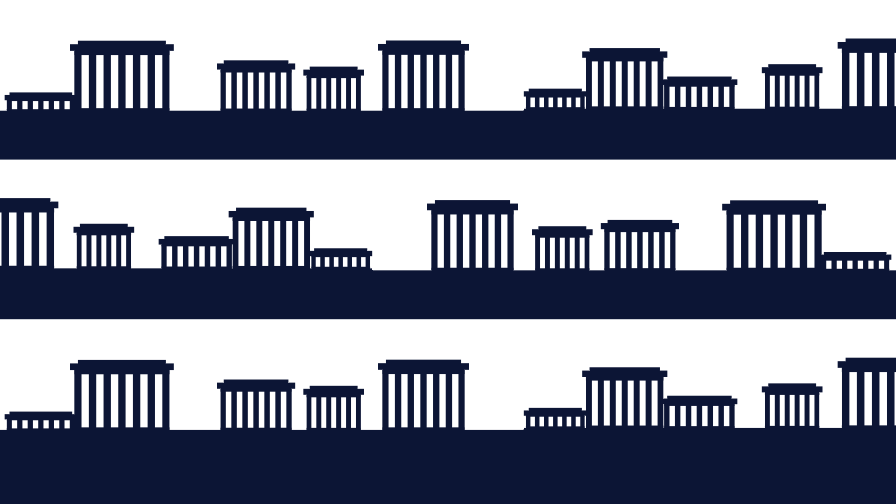
A WebGL 2 fragment shader for this pattern:

```glsl
#version 300 es
precision highp float;
// Draws three rows of colonnaded temple silhouettes on dark ground, the middle row mirrored.

uniform vec2 u_resolution;
out vec4 fragColor;

// Lengths are in design units: the canvas spans 768 by 432.
const vec2  CANVAS      = vec2(768.0, 432.0);
const vec3  INK         = vec3(0.047, 0.082, 0.208);
const vec3  PAPER       = vec3(1.0);
const int   ROWS        = 3;
const float ROW_PITCH   = 136.8;
const float GROUND_LOW  = 94.9;   // ground depth below the row top, left part
const float GROUND_HIGH = 93.2;   // the same, right of the step
const float STEP_X      = 449.0;
const float NARROW      = 53.0;   // narrower temples lose one gap
const int   TEMPLES     = 10;

// Each temple: left edge, width, height.
const vec3 TEMPLE[TEMPLES] = vec3[TEMPLES](
  vec3(4.0, 62.0, 15.7),   vec3(60.0, 89.0, 60.0),
  vec3(186.0, 67.0, 43.2), vec3(260.0, 52.0, 37.8),
  vec3(324.0, 78.0, 60.2), vec3(449.0, 54.0, 17.2),
  vec3(499.0, 73.0, 52.0), vec3(567.0, 65.0, 27.6),
  vec3(653.0, 52.0, 38.2), vec3(718.0, 91.0, 60.2));

// Smoothed coverage of the interval lo..hi, for a pixel of size px.
float span(float v, float lo, float hi, float px) {
  return clamp((min(v - lo, hi - v)) / px + 0.5, 0.0, 1.0);
}

// Smoothed rectangle given by two opposite corners.
float box(vec2 p, vec2 lo, vec2 hi, vec2 px) {
  return span(p.x, lo.x, hi.x, px.x) * span(p.y, lo.y, hi.y, px.y);
}

float groundDepth(float x, float px) {
  float right = clamp((x - STEP_X) / px + 0.5, 0.0, 1.0);
  return mix(GROUND_LOW, GROUND_HIGH, right);
}

// Temple with its top left corner at the origin, y pointing down.
float temple(vec2 p, float width, float height, vec2 px) {
  float roofInset = 3.2 + 0.06 * height;
  float bodyInset = 1.0 + 0.043 * height;
  float roofDepth = 1.9 + 0.018 * height;
  float slabDepth = 6.0 + 0.045 * height;
  float capDepth  = 5.7 + 0.11 * height;
  float baseDepth = 1.0 + 0.02 * height;

  // Two-tiered roof.
  float roof = box(p, vec2(roofInset, 0.0), vec2(width - roofInset, slabDepth), px);
  float slab = box(p, vec2(0.0, roofDepth), vec2(width, slabDepth), px);

  // Body pierced by gaps as wide as its columns.
  float gaps = width < NARROW ? 5.0 : 6.0;
  float period = (width - 2.0 * bodyInset) / (gaps + 0.5);
  float phase = (p.x - bodyInset) / period;
  float inside = (0.25 - abs(fract(phase - 0.25) - 0.5)) * period;
  float gap = clamp(inside / px.x + 0.5, 0.0, 1.0)
            * span(p.y, capDepth, height - baseDepth, px.y);
  float body = box(p, vec2(bodyInset, roofDepth),
                   vec2(width - bodyInset, height + 2.0), px);

  return max(max(roof, slab), body * (1.0 - gap));
}

// One row of ground and temples, y measured down from the row top.
float skyline(vec2 p, float bottom, vec2 px) {
  float ink = span(p.y, groundDepth(p.x, px.x), bottom, px.y);
  for (int i = 0; i < TEMPLES; i++) {
    vec3 t = TEMPLE[i];
    float top = groundDepth(t.x + 2.0, 1.0) - t.z;
    ink = max(ink, temple(p - vec2(t.x, top), t.y, t.z, px));
  }
  return ink;
}

void main() {
  vec2 px = CANVAS / u_resolution;
  vec2 p = gl_FragCoord.xy * px;
  p.y = CANVAS.y - p.y;

  float ink = 0.0;
  for (int row = 0; row < ROWS; row++) {
    // Odd rows are mirrored; the last row's ground fills to the canvas edge.
    float x = row % 2 == 1 ? CANVAS.x - p.x : p.x;
    float bottom = row == ROWS - 1 ? CANVAS.y : ROW_PITCH;
    ink = max(ink, skyline(vec2(x, p.y - float(row) * ROW_PITCH), bottom, px));
  }
  fragColor = vec4(mix(PAPER, INK, ink), 1.0);
}
```
